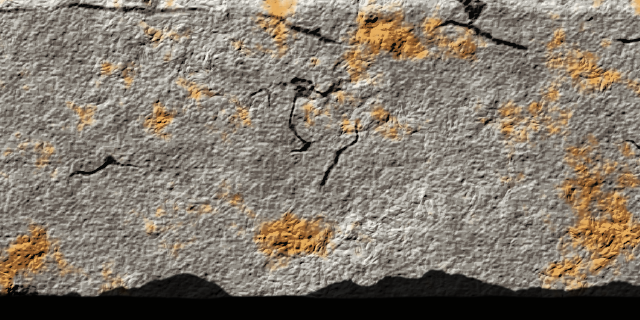
Reproduce this texture procedurally as a Shadertoy shader.

```glsl
// A weathered slate slab: grey grainy stone with chipped relief, rust stains,
// hairline cracks, a pale broken ledge on top and a black void underneath.
// Relief is lit from the upper left by differencing a layered noise height.

const vec3 BLACK = vec3(0.03, 0.03, 0.027);
const vec3 DARK  = vec3(0.40, 0.365, 0.335);
const vec3 MID   = vec3(0.57, 0.55, 0.515);
const vec3 LIGHT = vec3(0.76, 0.75, 0.72);
const vec3 WHITE = vec3(0.95, 0.94, 0.91);
const vec3 RUST  = vec3(0.59, 0.36, 0.15);
const vec3 OCHRE = vec3(0.90, 0.66, 0.32);

// Main stains: centre, radii (canvas height = 1)
const vec4 STAIN_TOP    = vec4(1.27, 0.87, 0.19, 0.09);
const vec4 STAIN_RIGHT  = vec4(1.86, 0.40, 0.12, 0.19);
const vec4 STAIN_MIDDLE = vec4(0.92, 0.26, 0.09, 0.07);
const vec4 STAIN_CORNER = vec4(0.06, 0.16, 0.16, 0.08);

const vec2 RIDGE_START = vec2(0.95, 0.15);
const vec2 RIDGE_END   = vec2(1.32, 0.36);
const vec2 TO_LIGHT    = vec2(-0.0024, 0.0030);
const float BASE_TONE  = 0.53;
const float CHIP_SLOPE = 0.17;
const float GRAIN_SLOPE = 0.15;
const float CRACK_WIDTH = 0.008;
const float VOID_LEVEL = 0.07;

float hash(vec2 p) {
    vec3 q = fract(p.xyx * 0.1031);
    q += dot(q, q.yzx + 33.33);
    return fract((q.x + q.y) * q.z);
}

float noise(vec2 p) {
    vec2 i = floor(p), f = fract(p);
    f = f * f * f * (f * (f * 6.0 - 15.0) + 10.0);
    return mix(mix(hash(i), hash(i + vec2(1, 0)), f.x),
               mix(hash(i + vec2(0, 1)), hash(i + vec2(1, 1)), f.x), f.y);
}

const mat2 TURN = mat2(0.8, 0.6, -0.6, 0.8);

float fbm(vec2 p) {
    float sum = 0.0, amp = 0.533;
    for (int i = 0; i < 4; i++) {
        sum += amp * noise(p);
        p = TURN * p * 2.03 + 17.3;
        amp *= 0.5;
    }
    return sum;
}

// Height of flakes (x) and of fine grain (y)
vec2 relief(vec2 p) {
    vec2 q = TURN * p;
    q += 0.022 * vec2(noise(q * 19.0), noise(q * 19.0 + 40.0));
    float chips = 0.0, freq = 11.0, weight = 0.75;
    for (int i = 0; i < 4; i++) {
        float n = noise(q * freq + 5.0);
        chips += weight * mix(n, 2.0 * abs(n - 0.45), 0.6) / freq;
        q = TURN * q;
        freq *= 2.0;
        weight *= 1.16;
    }
    vec2 g = TURN * p;
    float grain = noise(g * vec2(62.0, 80.0)) / 70.0 + 1.3 * noise(p * vec2(105.0, 135.0)) / 105.0;
    return vec2(chips, grain);
}

float stain(vec2 p, vec4 s) {
    vec2 d = (p - s.xy) / s.zw;
    return exp(-dot(d, d));
}

float segmentDistance(vec2 p, vec2 a, vec2 b) {
    vec2 d = b - a;
    return length(p - a - d * clamp(dot(p - a, d) / dot(d, d), 0.0, 1.0));
}

// Broken contour lines of noise, plus the lip of the top ledge
float crack(vec2 p) {
    float open = smoothstep(0.55, 0.80, noise(p * 3.9 + 8.0));
    float d = abs(fbm(p * 3.1 + 31.0) - 0.5) / 2.4;
    float line = open * (1.0 - smoothstep(0.001, 0.002 + CRACK_WIDTH * open, d));
    float drop = mix(0.05, 0.19, smoothstep(0.7, 1.1, p.x));
    float lipY = 1.0 - drop * fbm(vec2(p.x * 5.0, 3.0 + p.y * 3.0));
    float lipOpen = smoothstep(0.25, 0.65, noise(vec2(p.x * 7.0, 9.0)));
    float lip = 1.0 - smoothstep(0.001, 0.003 + 0.012 * lipOpen, abs(p.y - lipY));
    return max(line, lip * lipOpen);
}

vec3 stoneRamp(float t) {
    vec3 c = mix(BLACK, DARK, smoothstep(0.0, 0.36, t));
    c = mix(c, MID, smoothstep(0.36, 0.55, t));
    c = mix(c, LIGHT, smoothstep(0.55, 0.77, t));
    return mix(c, WHITE, smoothstep(0.77, 1.1, t));
}

void mainImage(out vec4 fragColor, in vec2 fragCoord) {
    vec2 p = fragCoord / iResolution.y;
    float broad = fbm(p * 2.3 + 2.0);
    float blotch = fbm(p * 8.0 + 60.0);
    float speck = fbm(TURN * p * 30.0 + 90.0);

    // Stains and rough zones
    float field = max(max(stain(p, STAIN_TOP), stain(p, STAIN_RIGHT)),
                      max(stain(p, STAIN_MIDDLE), stain(p, STAIN_CORNER)));
    float rust = smoothstep(0.60, 0.95, 0.50 * field + blotch + 0.5 * (speck - 0.5));
    float ridge = 1.0 - smoothstep(0.01, 0.12,
        segmentDistance(p, RIDGE_START, RIDGE_END) + 0.2 * (blotch - 0.5));
    float top = smoothstep(0.95, 0.99, p.y + 0.08 * (blotch - 0.5));
    float rough = clamp(0.28 + 0.8 * smoothstep(0.48, 0.75, 0.5 * (broad + blotch))
                        + 0.5 * ridge + 0.5 * rust + 0.3 * top, 0.0, 1.1);

    // Light on the relief
    vec2 slope = (relief(p) - relief(p + TO_LIGHT)) / length(TO_LIGHT);
    float light = CHIP_SLOPE * rough * slope.x + GRAIN_SLOPE * slope.y;
    float tone = BASE_TONE + light + 0.30 * (blotch - 0.5) + 0.15 * (broad - 0.5);
    tone += 0.25 * (speck - 0.5) + 0.10 * ridge + 0.30 * top;
    tone += 0.20 * crack(p + 2.0 * TO_LIGHT) - 0.65 * crack(p);

    // Colour of stone and rust
    vec3 color = stoneRamp(tone);
    vec3 rustColor = mix(BLACK, RUST, smoothstep(0.05, 0.45, tone));
    rustColor = mix(rustColor, OCHRE, smoothstep(0.48, 0.85, tone));
    color = mix(color, rustColor, 0.9 * rust);

    // Shadowed mounds above the black void
    float hill = VOID_LEVEL + 0.17 * max(0.0, noise(vec2(p.x * 3.6, 21.0)) - 0.4)
               + 0.05 * (fbm(vec2(p.x * 14.0, 5.0 + p.y * 6.0)) - 0.45);
    float shade = smoothstep(-0.004, 0.006, p.y - hill);
    color *= mix(0.16, 1.0, shade);
    float rim = VOID_LEVEL + 0.012 * (noise(vec2(p.x * 11.0, 2.0)) - 0.5);
    color = mix(BLACK * 0.2, color, smoothstep(-0.004, 0.005, p.y - rim));

    fragColor = vec4(clamp(color, 0.0, 1.0), 1.0);
}
```
